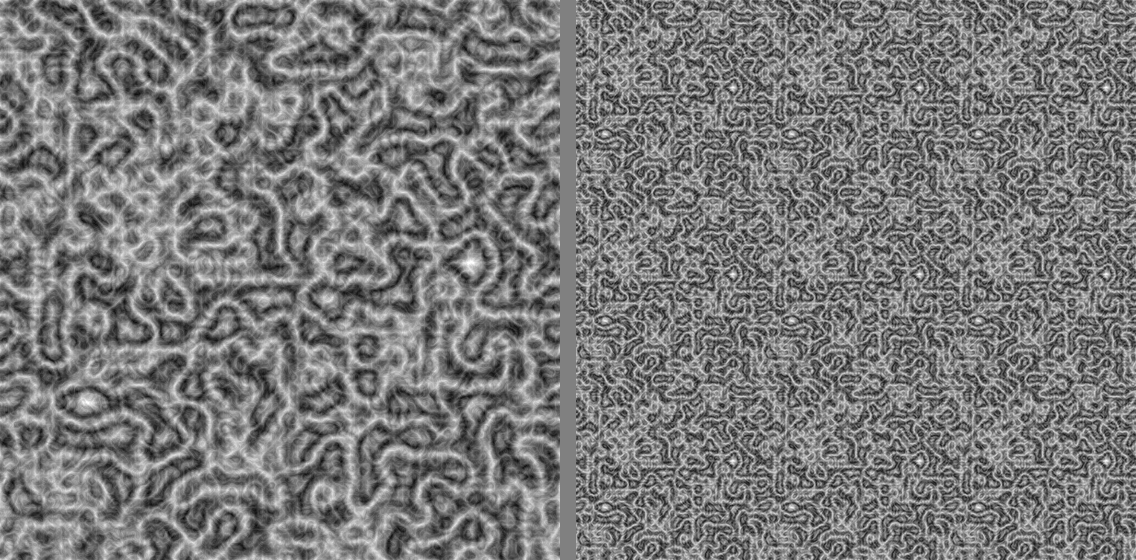
Left, the tile; right, the same tile 3 across and 3 down.
A WebGL 1 fragment shader for this texture:

```glsl
precision highp float;
// Tangled grey veins: four octaves of wrapping gradient noise, each folded
// twice so that zero crossings become bright lines, middling values dark
// bands around them and strong peaks white blobs.

uniform vec2 u_resolution;

const float TAU = 6.2831853;
const float BASE_CELLS = 16.0;   // cells across the tile in the first octave
const float FOLD_GAIN = 3.5;     // sets the noise height of the dark bands
const float CREASE = 0.04;       // rounds the creases of the folds

float hash(vec2 p, float seed) {
    vec3 q = fract(vec3(p.xyx + seed) * vec3(0.1031, 0.1030, 0.0973));
    q += dot(q, q.yzx + 33.33);
    return fract((q.x + q.y) * q.z);
}

// Slope contribution of one lattice corner; the lattice wraps at the period.
float corner(vec2 cell, vec2 offset, float period, float seed) {
    float angle = TAU * hash(mod(cell, period), seed);
    return dot(vec2(cos(angle), sin(angle)), offset);
}

float gradientNoise(vec2 p, float period, float seed) {
    vec2 cell = floor(p);
    vec2 f = p - cell;
    vec2 blend = f * f * f * (f * (f * 6.0 - 15.0) + 10.0);
    vec2 right = vec2(1.0, 0.0);
    vec2 up = vec2(0.0, 1.0);
    float low = mix(corner(cell, f, period, seed),
                    corner(cell + right, f - right, period, seed), blend.x);
    float high = mix(corner(cell + up, f - up, period, seed),
                     corner(cell + 1.0, f - 1.0, period, seed), blend.x);
    return mix(low, high, blend.y);
}

float softAbs(float x, float softness) {
    return sqrt(x * x + softness * softness);
}

// Bright at zero, dark at 1 / gain, bright again at the extremes.
float foldTwice(float n, float gain, float softness) {
    return softAbs(1.0 - softAbs(n * gain, softness), softness);
}

float veins(vec2 uv) {
    float total = 0.0;
    float weight = 0.5;
    float cells = BASE_CELLS;
    for (int octave = 0; octave < 4; octave++) {
        float seed = 17.0 + 31.0 * float(octave);
        float n = gradientNoise(uv * cells, cells, seed);
        total += weight * foldTwice(n, FOLD_GAIN, CREASE);
        weight *= 0.5;
        cells *= 2.0;
    }
    return total;
}

void main() {
    vec2 uv = gl_FragCoord.xy / u_resolution;
    float grey = clamp(veins(uv), 0.0, 1.0);
    gl_FragColor = vec4(vec3(grey), 1.0);
}
```
